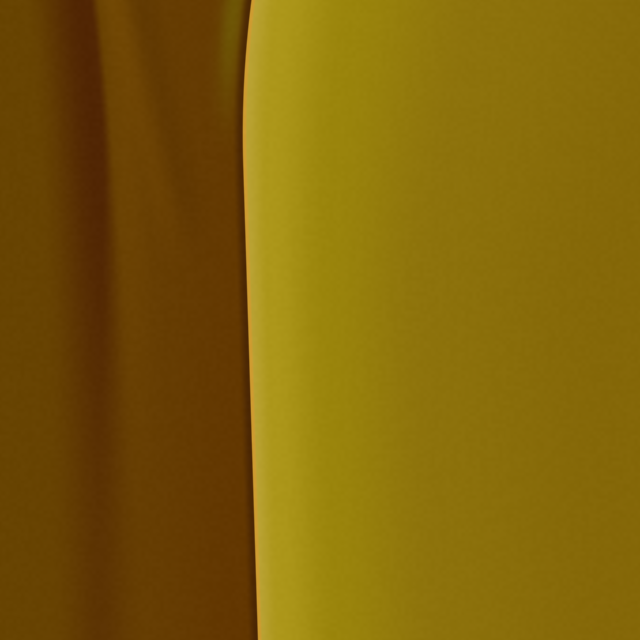
Write a WebGL 1 fragment shader that draws this background.

```glsl
precision highp float;
// Dark brown draped cloth beside a glowing mustard panel with a thin lit rim.

uniform vec2 u_resolution;

const vec3 CLOTH = vec3(0.400, 0.240, 0.008);
const vec3 CLOTH_OLIVE = vec3(0.405, 0.265, 0.005);
const vec3 CLOTH_RED = vec3(0.385, 0.212, 0.002);
const vec3 FOLD_DARK = vec3(0.315, 0.145, 0.012);
const vec3 EDGE_SHADOW = vec3(0.270, 0.135, 0.015);
const vec3 TOP_GLOW = vec3(0.430, 0.335, 0.020);
const vec3 PANEL_PALE = vec3(0.730, 0.640, 0.210);
const vec3 PANEL_LIGHT = vec3(0.675, 0.590, 0.100);
const vec3 PANEL_OLIVE = vec3(0.605, 0.520, 0.045);
const vec3 PANEL_MID = vec3(0.555, 0.450, 0.045);
const vec3 PANEL_DEEP = vec3(0.520, 0.405, 0.030);
const vec3 RIM = vec3(0.810, 0.610, 0.190);

const float RIM_WIDTH = 0.0055;
const float EDGE_SOFTNESS = 0.0015;
const float GRAIN = 0.012;
const float GRAIN_SCALE = 170.0;

float hash(vec2 p) {
  return fract(sin(dot(p, vec2(127.1, 311.7))) * 4375.85);
}

float noise(vec2 p) {
  vec2 cell = floor(p);
  vec2 f = fract(p);
  f = f * f * (3.0 - 2.0 * f);
  float low = mix(hash(cell), hash(cell + vec2(1.0, 0.0)), f.x);
  float high = mix(hash(cell + vec2(0.0, 1.0)), hash(cell + 1.0), f.x);
  return mix(low, high, f.y);
}

float bell(float x, float width) {
  return exp(-x * x / (width * width));
}

// Boundary between cloth and panel: slanted, curling right near the top.
float panelEdge(float y) {
  float curl = max(y - 0.74, 0.0);
  return 0.403 - 0.031 * y + 0.31 * curl * curl;
}

vec3 clothColor(vec2 p, float gap) {
  vec3 color = mix(CLOTH_OLIVE, CLOTH, smoothstep(0.0, 0.26, p.x));
  color = mix(color, CLOTH_RED, smoothstep(0.22, 0.38, p.x) * (1.0 - 0.6 * p.y));

  // Main fold: soft on the left, crisp on the right towards the top
  float y4 = p.y * p.y * p.y * p.y;
  float fold = p.x - (0.195 - 0.02 * p.y - 0.025 * y4);
  float crisp = mix(0.055, 0.010, smoothstep(0.0, 0.9, p.y));
  float shade = smoothstep(-0.115, -0.02, fold) * (1.0 - smoothstep(-crisp, crisp * 0.6, fold));
  color = mix(color, FOLD_DARK, shade * mix(0.55, 1.0, smoothstep(0.1, 0.8, p.y)));
  color += vec3(0.025, 0.020, 0.004) * bell(fold - 0.025, 0.025) * smoothstep(0.1, 0.8, p.y);

  // Faint second fold, fading downwards
  float crease = p.x - (0.285 - 0.22 * (p.y - 0.60));
  float creaseFade = smoothstep(0.56, 0.72, p.y);
  color += vec3(0.022, 0.018, 0.003) * bell(crease + 0.012, 0.022) * creaseFade;
  color -= vec3(0.022, 0.018, 0.002) * bell(crease - 0.022, 0.025) * creaseFade;

  // Olive reflection at the top and contact shadow along the panel
  color = mix(color, TOP_GLOW, bell(gap - 0.026, 0.018) * smoothstep(0.74, 0.98, p.y));
  float contact = 1.0 - smoothstep(0.002, 0.017, gap);
  return mix(color, EDGE_SHADOW, contact * 0.8);
}

vec3 panelColor(vec2 p, float depth) {
  float d = depth / mix(1.0, 1.25, smoothstep(0.5, 1.0, p.y));
  vec3 color = mix(PANEL_PALE, PANEL_LIGHT, smoothstep(0.0, 0.035, d));
  color = mix(color, PANEL_OLIVE, smoothstep(0.035, 0.125, d));
  color = mix(color, PANEL_MID, smoothstep(0.11, 0.29, d));
  color = mix(color, PANEL_DEEP, smoothstep(0.24, 0.58, d));
  float rim = 1.0 - smoothstep(RIM_WIDTH * 0.6, RIM_WIDTH * 1.4, depth);
  return mix(color, RIM, rim);
}

void main() {
  vec2 p = gl_FragCoord.xy / u_resolution;
  float side = p.x - panelEdge(p.y);
  vec3 cloth = clothColor(p, max(-side, 0.0));
  vec3 panel = panelColor(p, max(side, 0.0));
  float cover = smoothstep(-EDGE_SOFTNESS, EDGE_SOFTNESS, side);
  vec3 color = mix(cloth, panel, cover);

  // Fine woven grain
  color += GRAIN * (noise(p * GRAIN_SCALE) - 0.5);
  gl_FragColor = vec4(clamp(color, 0.0, 1.0), 1.0);
}
```
